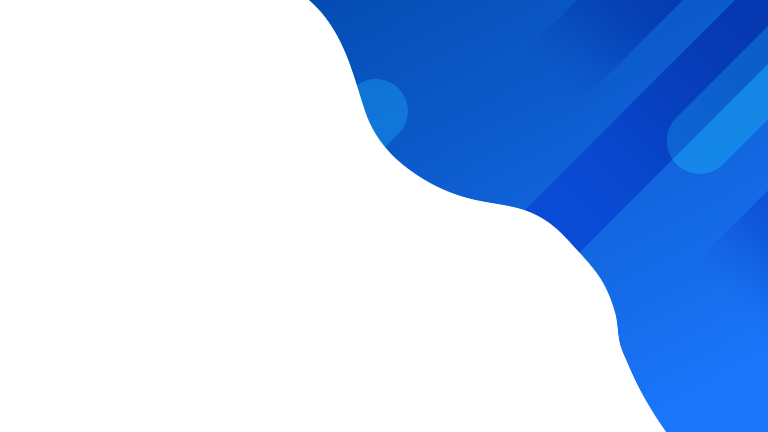
Write a Shadertoy shader that draws this background.

```glsl
// Blue diagonal bands and soft capsules behind a flowing white wave.

// Lengths are in canvas heights; diagonal coordinates are (x + y, x - y), y down.
const vec3 WHITE       = vec3(1.0);
const vec3 BASE_DARK   = vec3(0.016, 0.298, 0.698);
const vec3 BASE_LIGHT  = vec3(0.106, 0.463, 0.985);
const vec3 BAND_TOP    = vec3(0.020, 0.225, 0.700);
const vec3 BAND_BOTTOM = vec3(0.040, 0.295, 0.835);
const vec3 SHADE       = vec3(0.020, 0.235, 0.700);
const vec3 CORNER      = vec3(0.045, 0.310, 0.830);
const vec3 CYAN        = vec3(0.090, 0.610, 0.940);

const vec2 SHADE_SPAN  = vec2(1.336, 1.581);
const vec2 BAND_SPAN   = vec2(1.701, 1.926);
const float CORNER_START = 2.218;
const vec2 UP_RIGHT    = vec2(0.70711, -0.70711);
const vec3 RIGHT_CAP   = vec3(1.620, 0.326, 0.0764); // centre, radius
const vec3 LEFT_CAP    = vec3(0.870, 0.257, 0.0740);

// Wave knots: position along the diagonal, offset across it, slope
const int KNOTS = 13;
const vec3 WAVE[KNOTS] = vec3[KNOTS](
    vec3(0.715, 0.715,  0.08), vec3(0.961, 0.660, -0.47),
    vec3(1.102, 0.588, -0.50), vec3(1.231, 0.551, -0.10),
    vec3(1.400, 0.567,  0.25), vec3(1.576, 0.646,  0.67),
    vec3(1.699, 0.727,  0.50), vec3(1.870, 0.759, -0.05),
    vec3(2.021, 0.748, -0.17), vec3(2.146, 0.701, -0.55),
    vec3(2.215, 0.650, -0.75), vec3(2.296, 0.611, -0.41),
    vec3(2.542, 0.542, -0.17));

// Cubic Hermite curve through the knots
float waveOffset(float s) {
    float offset = WAVE[0].y;
    for (int i = 0; i < KNOTS - 1; i++) {
        vec3 a = WAVE[i], b = WAVE[i + 1];
        if (s < a.x) break;
        float span = b.x - a.x;
        float t = clamp((s - a.x) / span, 0.0, 1.0);
        float u = 1.0 - t;
        offset = u * u * ((1.0 + 2.0 * t) * a.y + t * span * a.z)
               + t * t * ((3.0 - 2.0 * t) * b.y - u * span * b.z);
    }
    return offset;
}

// Distance to a capsule that runs endlessly along dir
float capsule(vec2 p, vec3 cap, vec2 dir) {
    vec2 q = p - cap.xy;
    return length(q - dir * max(dot(q, dir), 0.0)) - cap.z;
}

// Antialiased coverage of the inside of a distance field
float fill(float dist) {
    return clamp(0.5 - dist * iResolution.y, 0.0, 1.0);
}

float band(float s, vec2 span) {
    return fill(max(span.x - s, s - span.y) * 0.70711);
}

void mainImage(out vec4 fragColor, in vec2 fragCoord) {
    vec2 p = vec2(fragCoord.x, iResolution.y - fragCoord.y) / iResolution.y;
    float s = p.x + p.y;
    float d = p.x - p.y;

    // Base gradient
    float tone = (s - 0.715) / 1.852 - 0.17 * (d - 0.70);
    vec3 color = mix(BASE_DARK, BASE_LIGHT, clamp(tone, 0.0, 1.0));

    // Fading shade, solid band and dim right corner
    color = mix(color, SHADE, band(s, SHADE_SPAN) * smoothstep(1.04, 1.57, d));
    float stripe = band(s, BAND_SPAN);
    color = mix(color, mix(BAND_BOTTOM, BAND_TOP, smoothstep(0.78, 1.68, d)), stripe);
    float corner = fill((CORNER_START - s) * 0.70711);
    color = mix(color, CORNER, 0.85 * corner * smoothstep(0.97, 1.34, d));

    // Translucent capsules
    float rightCap = fill(capsule(p, RIGHT_CAP, UP_RIGHT));
    float leftCap = fill(capsule(p, LEFT_CAP, -UP_RIGHT));
    color = mix(color, CYAN, rightCap * mix(0.62, 0.37, stripe));
    color = mix(color, CYAN, leftCap * 0.45);

    // White wave in front
    color = mix(color, WHITE, fill((d - waveOffset(s)) * 0.70711));
    fragColor = vec4(color, 1.0);
}
```
